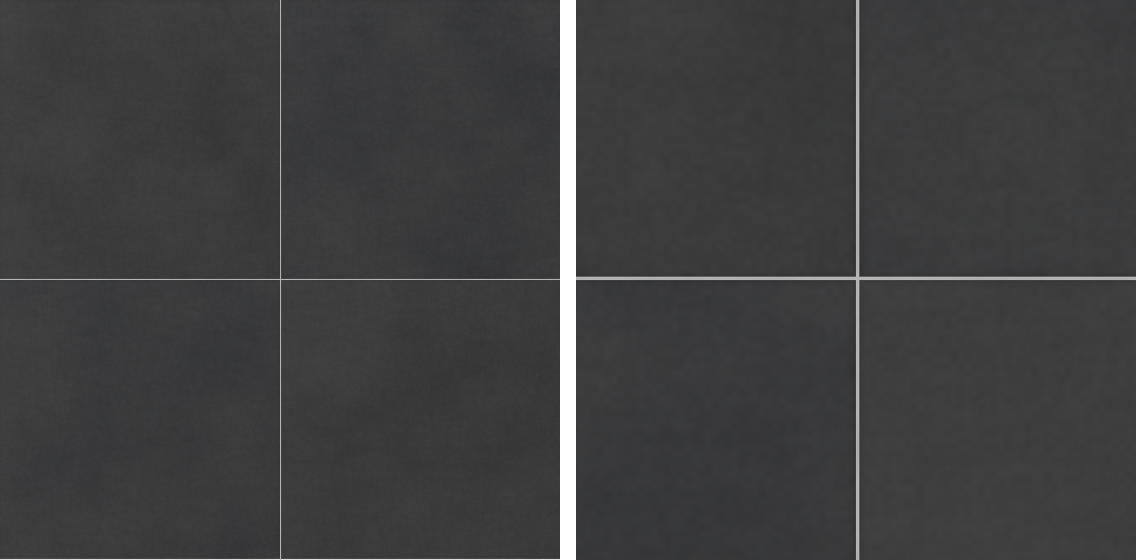
Left, the full canvas; right, a detail of the centre.
Write a WebGL 1 fragment shader that draws this texture.

```glsl
precision highp float;
// Two by two dark slate-grey floor tiles with thin pale grout joints.

uniform vec2 u_resolution;

#define TILES 2.0
#define JOINT_SHIFT vec2(0.00098, 0.00098)
#define JOINT_WIDTH 0.00205
#define JOINT_COLOR vec3(0.70, 0.70, 0.70)
#define BORDER_COLOR vec3(0.86, 0.86, 0.86)
#define WARM_SLATE vec3(0.234, 0.234, 0.234)
#define COOL_SLATE vec3(0.223, 0.226, 0.233)
#define CLOUD_AMOUNT 0.042
#define STREAK_AMOUNT 0.014
#define GRAIN_AMOUNT 0.015
#define SHEEN_AMOUNT 0.010
#define EDGE_SHADE 0.035

float hash(vec2 p) {
  vec3 q = fract(vec3(p.xyx) * 0.1031);
  q += dot(q, q.yzx + 33.33);
  return fract((q.x + q.y) * q.z);
}

float valueNoise(vec2 p) {
  vec2 cell = floor(p);
  vec2 f = fract(p);
  f = f * f * (3.0 - 2.0 * f);
  float low = mix(hash(cell), hash(cell + vec2(1.0, 0.0)), f.x);
  float high = mix(hash(cell + vec2(0.0, 1.0)), hash(cell + vec2(1.0, 1.0)), f.x);
  return mix(low, high, f.y);
}

float fbm(vec2 p) {
  float sum = 0.0;
  float amplitude = 0.5;
  for (int octave = 0; octave < 4; octave++) {
    sum += amplitude * valueNoise(p);
    p = p * 2.03 + 17.1;
    amplitude *= 0.5;
  }
  return sum / 0.9375;
}

// Surface of one tile: tint alternates, clouds and scuffs differ per tile.
vec3 slate(vec2 uv, vec2 tile) {
  vec2 p = uv + 31.0 * vec2(hash(tile + 3.0), hash(tile + 8.0));
  float cool = mod(tile.x + tile.y, 2.0) < 0.5 ? 0.62 : 0.38;
  float cloud = fbm(p * 8.0) - 0.5;
  float streak = fbm(p * vec2(26.0, 90.0)) - 0.5;
  float weave = valueNoise(p * vec2(150.0, 40.0)) - 0.5;
  float grain = valueNoise(p * 250.0) - 0.5;

  // Gentle sheen: each tile fades from its upper left to its lower right.
  vec2 local = fract((uv - JOINT_SHIFT) * TILES) - 0.5;
  float sheen = 0.6 * (local.y - local.x) + 0.7 * (uv.y - uv.x);

  // A dim middle leaves the rim of each tile faintly lighter.
  sheen += 1.6 * (dot(local, local) - 0.167);

  vec3 color = mix(WARM_SLATE, COOL_SLATE, clamp(cool - 0.6 * cloud, 0.0, 1.0));
  color += CLOUD_AMOUNT * cloud + STREAK_AMOUNT * streak;
  color += GRAIN_AMOUNT * (grain + 0.4 * weave);
  return color + SHEEN_AMOUNT * sheen;
}

void main() {
  vec2 uv = gl_FragCoord.xy / u_resolution;
  float pixel = 1.0 / min(u_resolution.x, u_resolution.y);

  // Distance to the nearest joint; upright joints lie only between tiles.
  vec2 grid = (uv - JOINT_SHIFT) * TILES;
  vec2 joint = floor(grid + 0.5);
  vec2 gap = abs(grid - joint) / TILES;
  if (joint.x < 0.5 || joint.x > TILES - 0.5) gap.x = 1.0;
  float edge = min(gap.x, gap.y) - 0.5 * JOINT_WIDTH;

  vec2 tile = clamp(floor(grid), 0.0, TILES - 1.0);
  vec3 color = slate(uv, tile);

  // Slightly darker tile rim, then the grout, brightest along the border.
  color -= EDGE_SHADE * exp(-max(edge, 0.0) * 600.0);
  float grout = clamp(0.5 - edge / pixel, 0.0, 1.0);
  bool onBorder = joint.y < 0.5 && gap.y < gap.x;
  vec3 groutColor = onBorder ? BORDER_COLOR : JOINT_COLOR;
  float wear = 0.98 + 0.04 * valueNoise(uv * 40.0);
  color = mix(color, groutColor * wear, grout);

  gl_FragColor = vec4(color, 1.0);
}
```
